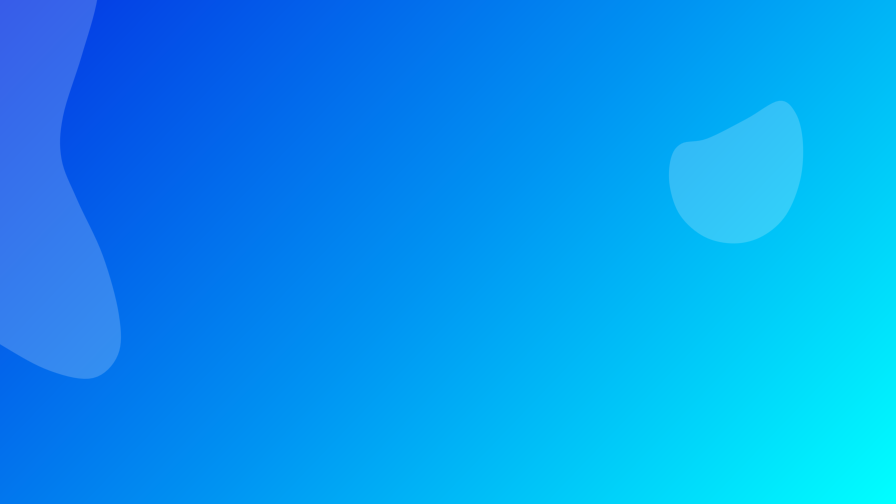
This background is drawn by a WebGL 2 fragment shader. Its source:

```glsl
#version 300 es
precision highp float;
// Diagonal blue-to-cyan gradient with two translucent white organic blobs.

#define DEEP_BLUE vec3(0.02, 0.20, 0.89)
#define AZURE     vec3(0.00, 0.58, 0.95)
#define CYAN      vec3(0.00, 1.00, 1.00)
#define GRADIENT_AXIS vec2(0.65, 0.35)
#define BLOB_OPACITY 0.20
#define KNOTS 14
#define STEPS 8

uniform vec2 u_resolution;
out vec4 fragColor;

// Blob outlines as closed loops of knots, in units of canvas height.
const vec2 WAVE_BLOB[KNOTS] = vec2[KNOTS](
    vec2(0.194, 1.007), vec2(0.162, 0.889), vec2(0.125, 0.769),
    vec2(0.122, 0.685), vec2(0.153, 0.604), vec2(0.204, 0.493),
    vec2(0.236, 0.375), vec2(0.234, 0.296), vec2(0.185, 0.250),
    vec2(0.100, 0.264), vec2(0.000, 0.317), vec2(-0.162, 0.421),
    vec2(-0.162, 1.185), vec2(0.204, 1.139));

const vec2 PEBBLE_BLOB[KNOTS] = vec2[KNOTS](
    vec2(1.546, 0.800), vec2(1.579, 0.775), vec2(1.593, 0.718),
    vec2(1.588, 0.644), vec2(1.560, 0.574), vec2(1.514, 0.532),
    vec2(1.458, 0.517), vec2(1.398, 0.530), vec2(1.350, 0.572),
    vec2(1.329, 0.630), vec2(1.331, 0.685), vec2(1.352, 0.715),
    vec2(1.403, 0.725), vec2(1.481, 0.764));

// Catmull-Rom curve between b and c.
vec2 spline(vec2 a, vec2 b, vec2 c, vec2 d, float t) {
    vec2 cubic = 3.0 * (b - c) + d - a;
    vec2 quadratic = 2.0 * a - 5.0 * b + 4.0 * c - d;
    return b + 0.5 * t * (c - a + t * (quadratic + t * cubic));
}

// Signed distance to the smooth closed outline, negative inside.
float blobDistance(vec2 p, vec2 knots[KNOTS]) {
    float nearest = 1e6;
    float side = 1.0;
    vec2 start = knots[0];
    for (int i = 0; i < KNOTS; i++) {
        vec2 a = knots[(i + KNOTS - 1) % KNOTS];
        vec2 b = knots[i];
        vec2 c = knots[(i + 1) % KNOTS];
        vec2 d = knots[(i + 2) % KNOTS];
        for (int j = 1; j <= STEPS; j++) {
            vec2 end = spline(a, b, c, d, float(j) / float(STEPS));
            vec2 edge = end - start;
            vec2 offset = p - start;
            float along = clamp(dot(offset, edge) / dot(edge, edge), 0.0, 1.0);
            vec2 gap = offset - edge * along;
            nearest = min(nearest, dot(gap, gap));

            // Each outline crossing to the right of p flips its side.
            if ((start.y > p.y) != (end.y > p.y) &&
                offset.x < edge.x * offset.y / edge.y) side = -side;
            start = end;
        }
    }
    return side * sqrt(nearest);
}

float coverage(float dist, float pixel) {
    return 1.0 - smoothstep(-0.75 * pixel, 0.75 * pixel, dist);
}

void main() {
    vec2 uv = gl_FragCoord.xy / u_resolution;
    float pixel = 1.0 / u_resolution.y;
    vec2 p = vec2(uv.x * 16.0 / 9.0, uv.y);

    // Three-stop gradient from the upper left to the lower right.
    float t = dot(vec2(uv.x, 1.0 - uv.y), GRADIENT_AXIS);
    vec3 color = mix(DEEP_BLUE, AZURE, clamp(2.0 * t, 0.0, 1.0));
    color = mix(color, CYAN, clamp(2.0 * t - 1.0, 0.0, 1.0));

    // Translucent blobs.
    float blobs = max(coverage(blobDistance(p, WAVE_BLOB), pixel),
                      coverage(blobDistance(p, PEBBLE_BLOB), pixel));
    color = mix(color, vec3(1.0), BLOB_OPACITY * blobs);

    fragColor = vec4(color, 1.0);
}
```
